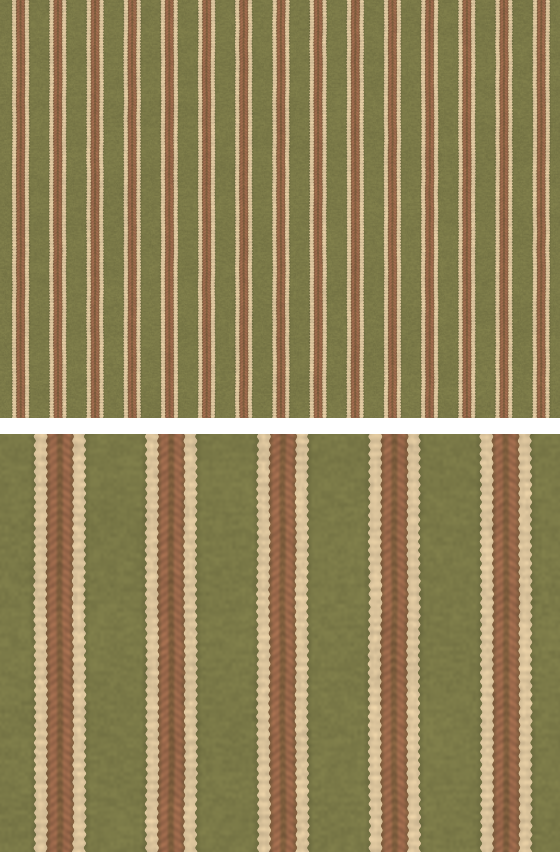
Top, the full canvas; bottom, a detail of the centre.
A Shadertoy shader for this pattern:

```glsl
#define REPEATS 15.06
#define FIRST_CENTER 0.555
#define CREAM_HALF 0.225
#define RUST_HALF 0.118
#define STITCHES 192.0
#define WEAVE 0.045
#define GREEN vec3(0.480, 0.475, 0.280)
#define CREAM vec3(0.850, 0.760, 0.605)
#define RUST vec3(0.600, 0.405, 0.290)
#define UMBER vec3(0.470, 0.355, 0.225)

const float TAU = 6.2831853;

float hash(vec2 p) {
    vec3 q = fract(vec3(p.xyx) * 0.1031);
    q += dot(q, q.yzx + 33.33);
    return fract((q.x + q.y) * q.z);
}

float noise(vec2 p) {
    vec2 cell = floor(p);
    vec2 f = fract(p);
    f = f * f * (3.0 - 2.0 * f);
    float low = mix(hash(cell), hash(cell + vec2(1, 0)), f.x);
    float high = mix(hash(cell + vec2(0, 1)), hash(cell + vec2(1, 1)), f.x);
    return mix(low, high, f.y);
}

// Antialiased coverage of a band around d = 0
float band(float d, float halfWidth, float pixel) {
    return 1.0 - smoothstep(-0.6 * pixel, 0.6 * pixel, abs(d) - halfWidth);
}

void mainImage(out vec4 fragColor, in vec2 fragCoord) {
    vec2 uv = fragCoord / iResolution.x;
    float pixel = REPEATS / iResolution.x;

    // Signed offset from the nearest stripe centre, in repeats
    float along = uv.x * REPEATS - FIRST_CENTER;
    float stripe = floor(along + 0.5);
    float offset = along - stripe;
    offset += 0.012 * (noise(vec2(stripe * 7.0 + 40.0, uv.y * 30.0)) - 0.5);
    float d = abs(offset);

    // Stitches give the stripe edges a fine sawtooth
    float stitch = sin(TAU * (uv.y * STITCHES + 0.5 * step(0.0, offset)));
    float creamMask = band(d, CREAM_HALF + 0.009 * stitch, pixel);
    float rustMask = band(d, RUST_HALF - 0.007 * stitch, pixel);

    // Green ground with shaded borders
    float border = smoothstep(CREAM_HALF + 0.055, CREAM_HALF, d);
    vec3 color = GREEN * (1.0 - 0.09 * border);

    // Cream cords, rounded across their width
    float cordMiddle = 0.5 * (CREAM_HALF + RUST_HALF);
    float round01 = 1.0 - abs(d - cordMiddle) / (CREAM_HALF - RUST_HALF);
    vec3 cord = CREAM * (0.93 + 0.09 * round01 + 0.025 * stitch);
    color = mix(color, cord, creamMask);

    // Twin rust cords between umber seams
    float seam = smoothstep(0.045, 0.008, d);
    float edge = smoothstep(RUST_HALF - 0.045, RUST_HALF, d);
    float twill = sin(TAU * (uv.y * STITCHES + d * 9.0));
    vec3 core = mix(RUST, UMBER, clamp(0.85 * seam + 0.8 * edge, 0.0, 1.0));
    core *= 1.0 + 0.05 * twill;
    color = mix(color, core, rustMask);

    // Woven grain: short horizontal threads, fine flecks and soft fading
    float threads = noise(uv * vec2(190.0, 400.0)) - 0.5;
    float flecks = noise(uv * vec2(510.0, 430.0) + 71.0) - 0.5;
    float fading = noise(uv * vec2(14.0, 45.0) + 19.0) - 0.5;
    color *= 1.0 + WEAVE * (1.6 * threads + 1.4 * flecks + 0.7 * fading);

    fragColor = vec4(clamp(color, 0.0, 1.0), 1.0);
}
```
